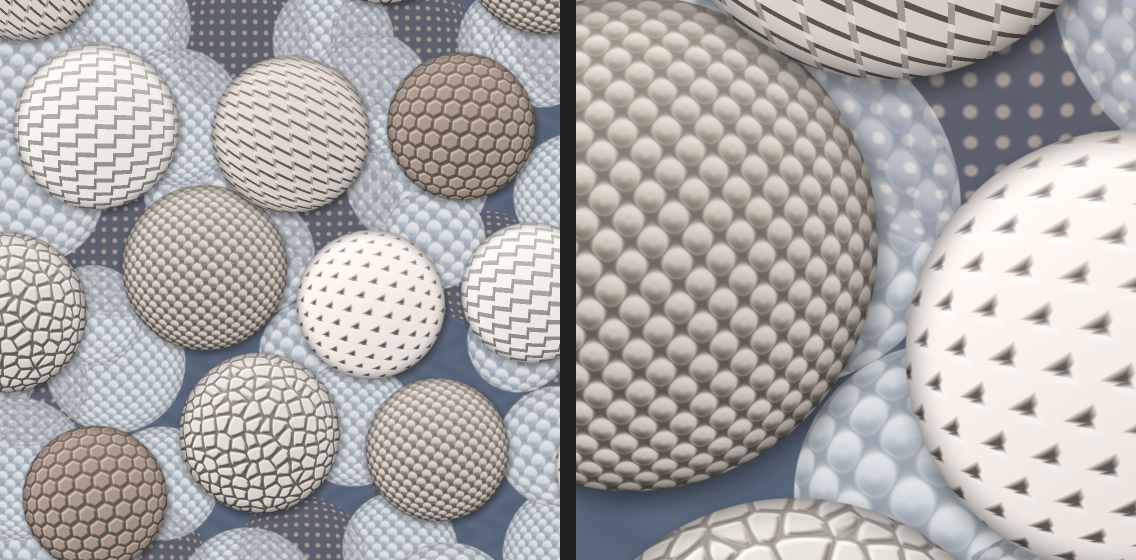
Left, the full canvas; right, a detail of the centre.
Give the GLSL for this pattern, as a WebGL 2 fragment shader.

```glsl
#version 300 es
precision highp float;
// Overlapping embossed spheres on slate blue, in scattered layers: flat dotted
// discs, pale studded discs, then shaded beige relief spheres. Each layer is a
// jittered, staggered grid; relief is lit by differences of a height function.
uniform vec2 u_resolution;
out vec4 fragColor;

const float CELL = 0.325;
const vec2 LIGHT = vec2(-0.5, 0.85);
const vec3 SLATE = vec3(0.35, 0.40, 0.475);
const vec3 DOT_GROUND = vec3(0.365, 0.375, 0.42);
const vec3 DOT = vec3(0.68, 0.63, 0.59);
const vec3 PALE = vec3(0.83, 0.855, 0.88);
const vec3 PALE_GROOVE = vec3(0.48, 0.52, 0.57);
const vec3 GROOVE = vec3(0.35, 0.315, 0.29);
const vec3 GLINT = vec3(0.98, 0.97, 0.96);
// Relief kinds; the last one is slanted ribs
const int HEX = 0, PEBBLES = 1, STUDS = 2, SCALES = 3, STEPS = 4;
const vec3 BASE[6] = vec3[6](
    vec3(0.67, 0.59, 0.54), vec3(0.88, 0.86, 0.83), vec3(0.80, 0.76, 0.72),
    vec3(0.96, 0.93, 0.91), vec3(0.94, 0.93, 0.91), vec3(0.86, 0.82, 0.79));
const float FREQUENCY[6] = float[6](31.0, 38.0, 54.0, 28.0, 30.0, 31.0);

struct Disc { vec2 centre; float radius; float seed; vec2 id; };

vec3 hash3(vec3 p) {
    p = fract(p * vec3(0.1031, 0.1030, 0.0973));
    p += dot(p, p.yxz + 33.33);
    return fract((p.xxy + p.yxx) * p.zyx);
}
// Neighbour n (0..8) of the grid cell around p; odd rows shift by half a cell
Disc nearbyDisc(vec2 p, int n, vec2 offset, float layer, vec2 radii) {
    vec2 g = p / CELL - offset;
    float row = floor(g.y) + float(n / 3 - 1);
    float stagger = 0.5 * mod(row, 2.0);
    vec2 id = vec2(floor(g.x - stagger) + float(n % 3 - 1), row);
    vec3 h = hash3(vec3(id + 20.0, layer));
    vec2 centre = id + 0.5 + offset + vec2(stagger, 0.0) + vec2(0.25, 0.45) * (h.xy - 0.5);
    return Disc(centre * CELL, mix(radii.x, radii.y, h.z), fract(h.x * 7.0 + h.y), id);
}
float discMask(float dist, float radius, float blur) {
    return 1.0 - smoothstep(-blur, blur, dist - radius);
}
vec2 rotate(vec2 v, float angle) {
    float c = cos(angle), s = sin(angle);
    return vec2(c * v.x - s * v.y, s * v.x + c * v.y);
}
// Wraps flat coordinates over a ball, so that features shrink at the rim
vec2 bulge(vec2 d, float radius) {
    float r = max(length(d) / radius, 0.001);
    return d * asin(min(0.96 * r, 0.99)) / r;
}
float hexEdge(vec2 q) {
    const vec2 s = vec2(1.0, 1.7320508);
    vec2 a = mod(q, s) - 0.5 * s, b = mod(q + 0.5 * s, s) - 0.5 * s;
    vec2 g = abs(dot(a, a) < dot(b, b) ? a : b);
    return 0.5 - max(g.x, dot(g, 0.5 * s));
}
float pebbleEdge(vec2 q) {
    vec2 nearest = vec2(9.0);
    for (int n = 0; n < 9; n++) {
        vec2 c = floor(q) + vec2(n % 3 - 1, n / 3 - 1);
        float d = distance(q, c + 0.15 + 0.7 * hash3(vec3(c + 40.0, 3.0)).xy);
        nearest = d < nearest.x ? vec2(d, nearest.x) : vec2(nearest.x, min(nearest.y, d));
    }
    return nearest.y - nearest.x;
}
float height(vec2 q, int kind) {
    if (kind == HEX) return smoothstep(0.02, 0.15, hexEdge(q));
    if (kind == PEBBLES) return smoothstep(0.03, 0.35, pebbleEdge(q));
    if (kind == STUDS) return 1.2 * (1.0 - smoothstep(0.1, 0.64, length(fract(q) - 0.5)));
    if (kind == SCALES) {
        q.y *= 1.3;
        vec2 f = fract(vec2(q.x + 0.5 * mod(floor(q.y), 2.0), q.y)) - vec2(0.5, 0.2);
        float notch = min(0.55 - 1.5 * abs(f.x - 0.25 * f.y) - f.y, 3.0 * f.y);
        return 1.0 - clamp(3.0 * notch, 0.0, 1.0);
    }
    if (kind == STEPS)
        return 0.7 * (1.0 - fract(q.y + 0.5 * mod(floor(q.x), 2.0))) + 0.4 * fract(q.x);
    return 1.0 - fract(1.3 * q.y + 0.3 * q.x + 0.5 * fract(q.x));
}
vec3 emboss(vec2 q, int kind, vec3 base, vec3 groove, float gain) {
    vec2 e = (kind > SCALES ? 0.15 : 0.1) * LIGHT;
    float lit = height(q - e, kind) - height(q + e, kind);
    float gap = kind <= SCALES ? 0.75 * (1.0 - smoothstep(0.0, 0.5, height(q, kind))) : 0.0;
    vec3 colour = mix(base, groove, clamp(gain * max(gap, -lit), 0.0, 0.95));
    return mix(colour, GLINT, clamp((kind == HEX ? 0.4 : 0.7) * lit, 0.0, 0.8));
}
vec3 scene(vec2 p, float px) {
    vec3 colour = SLATE + 0.012 * cos(90.0 * p.x + 3.0 * cos(70.0 * p.y));
    vec3 dots = DOT_GROUND;
    float dotted = 0.0;
    // Flat dotted discs
    for (int n = 0; n < 9; n++) {
        Disc s = nearbyDisc(p, n, vec2(0.75, 0.3), 1.0, vec2(0.10, 0.14));
        vec2 d = p - s.centre;
        float mask = discMask(length(d), s.radius, px);
        vec2 f = fract(bulge(d, s.radius) * 52.0) - 0.5;
        if (mask > 0.0) dots = mix(DOT, DOT_GROUND, smoothstep(0.13, 0.3, length(f)));
        colour = mix(colour, dots, 0.9 * mask);
        dotted = max(dotted, mask);
    }
    // Two sets of pale studded discs, some showing the dots they cover
    for (int n = 0; n < 18; n++) {
        vec2 offset = n < 9 ? vec2(0.25, 0.5) : vec2(0.5, 0.05);
        Disc s = nearbyDisc(p, n % 9, offset, n < 9 ? 4.0 : 2.0, vec2(0.09, 0.14));
        vec2 d = p - s.centre;
        float mask = discMask(length(d), s.radius, px);
        if (mask <= 0.0) continue;
        vec2 q = rotate(bulge(d, s.radius), 0.6 + 0.3 * s.seed) * (s.seed < 0.5 ? 36.0 : 52.0);
        vec3 pale = emboss(q, STUDS, PALE, PALE_GROOVE, 0.8);
        pale *= 1.0 - 0.1 * smoothstep(0.8, 1.0, length(d) / s.radius);
        pale = mix(pale, dots + 0.2, 0.4 * dotted * step(0.45, s.seed));
        colour = mix(colour, pale, 0.97 * mask);
    }
    // Relief spheres with soft drop shadows
    for (int n = 0; n < 9; n++) {
        Disc s = nearbyDisc(p, n, vec2(0.0), 3.0, vec2(0.125, 0.148));
        vec2 d = p - s.centre, unit = d / s.radius;
        colour *= 1.0 - 0.45 * discMask(length(d - vec2(0.003, -0.006)), s.radius, 0.013);
        float mask = discMask(length(d), s.radius, px);
        if (mask <= 0.0) continue;
        int kind = int(mod(s.id.x + 2.0 * s.id.y, 6.0));
        float turn = 0.5 * (s.seed - 0.5) + (kind == STUDS ? 0.6 : 0.0);
        vec2 q = rotate(bulge(d, s.radius), turn) * FREQUENCY[kind];
        vec3 ball = emboss(q, kind, BASE[kind], GROOVE, 1.0 - 0.45 * unit.y);
        float facing = sqrt(max(0.0, 1.0 - dot(unit, unit)));
        ball *= (0.64 + 0.36 * smoothstep(0.0, 0.55, facing)) * (1.0 + 0.07 * dot(unit, LIGHT));
        colour = mix(colour, ball, mask);
    }
    return colour;
}
void main() {
    float px = 1.0 / min(u_resolution.x, u_resolution.y);
    vec3 sum = vec3(0.0);
    // Four samples per pixel smooth the relief edges
    for (int n = 0; n < 4; n++)
        sum += scene((gl_FragCoord.xy + 0.5 * vec2(n % 2, n / 2) - 0.25) * px, px);
    fragColor = vec4(clamp(0.25 * sum, 0.0, 1.0), 1.0);
}
```
